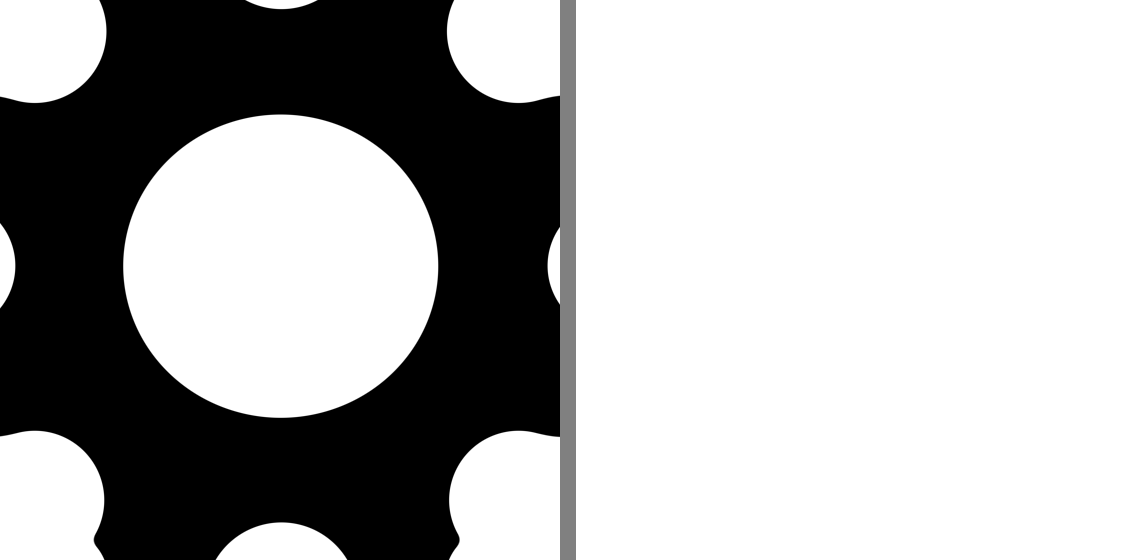
Left: the whole. Right: its middle third, enlarged.
Give the GLSL for this pattern, as a WebGL 2 fragment shader.

```glsl
#version 300 es
precision highp float;
// Black ground with a large white disc, small dots around it and lobed white flowers at the cell corners.

uniform vec2 u_resolution;
out vec4 fragColor;

const vec3 GROUND = vec3(0.0);
const vec3 SHAPE = vec3(1.0);

const float PERIOD = 1.190;                     // cell size in canvas units
const vec2 DISC_CENTER = vec2(0.5013, 0.5247);
const vec2 DISC_RADII = vec2(0.2813, 0.2708);
const vec2 DOT_ORIGIN = vec2(0.5026, 0.5254);
const float DOT_RADIUS_SIDE = 0.1198;           // dots left and right of the disc
const float DOT_RADIUS_POLE = 0.1367;           // dots above and below the disc

// Flower parts, given in one folded quarter of the cell
const vec2 FLOWER_ORIGIN = vec2(0.4941, 0.5254);
const vec2 DIAGONAL_LOBE = vec2(0.4319, 0.4186);
const float LOBE_RADIUS_UPPER = 0.1279;
const float LOBE_RADIUS_LOWER = 0.1240;
const vec2 SIDE_LOBE = vec2(0.3919, 0.5599);
const float SIDE_LOBE_RADIUS = 0.0911;
const vec2 POLE_LOBE = vec2(0.5469, 0.4193);
const float POLE_LOBE_RADIUS = 0.1146;
const float CORE_RADIUS = 0.2214;
const float TIGHT_BLEND = 0.0156;
const float SOFT_BLEND = 0.034;

const float EDGE_SOFTNESS = 0.0008;

float circle(vec2 p, vec2 center, float radius) {
    return length(p - center) - radius;
}

float ellipse(vec2 p, vec2 radii) {
    return (length(p / radii) - 1.0) * min(radii.x, radii.y);
}

// Union with a rounded joint of size k
float smoothUnion(float a, float b, float k) {
    float h = max(k - abs(a - b), 0.0) / k;
    return min(a, b) - 0.25 * k * h * h;
}

// Offset from the nearest cell center
vec2 repeatCell(vec2 p) {
    return mod(p + 0.5 * PERIOD, PERIOD) - 0.5 * PERIOD;
}

float dots(vec2 p) {
    vec2 q = abs(repeatCell(p - DOT_ORIGIN));
    float side = circle(q, vec2(0.5 * PERIOD, 0.0), DOT_RADIUS_SIDE);
    float pole = circle(q, vec2(0.0, 0.5 * PERIOD), DOT_RADIUS_POLE);
    return min(side, pole);
}

float flower(vec2 p) {
    vec2 cell = repeatCell(p - FLOWER_ORIGIN);
    vec2 q = abs(cell);
    float lobeRadius = cell.y > 0.0 ? LOBE_RADIUS_UPPER : LOBE_RADIUS_LOWER;
    float d = circle(q, DIAGONAL_LOBE, lobeRadius);
    d = smoothUnion(d, circle(q, POLE_LOBE, POLE_LOBE_RADIUS), SOFT_BLEND);
    d = smoothUnion(d, circle(q, SIDE_LOBE, SIDE_LOBE_RADIUS), TIGHT_BLEND);
    return min(d, circle(q, vec2(0.5 * PERIOD), CORE_RADIUS));
}

void main() {
    float unit = min(u_resolution.x, u_resolution.y);
    vec2 p = gl_FragCoord.xy / unit;

    float d = ellipse(repeatCell(p - DISC_CENTER), DISC_RADII);
    d = min(d, min(dots(p), flower(p)));

    float edge = max(EDGE_SOFTNESS, 0.75 / unit);
    float coverage = 1.0 - smoothstep(-edge, edge, d);
    fragColor = vec4(mix(GROUND, SHAPE, coverage), 1.0);
}
```
